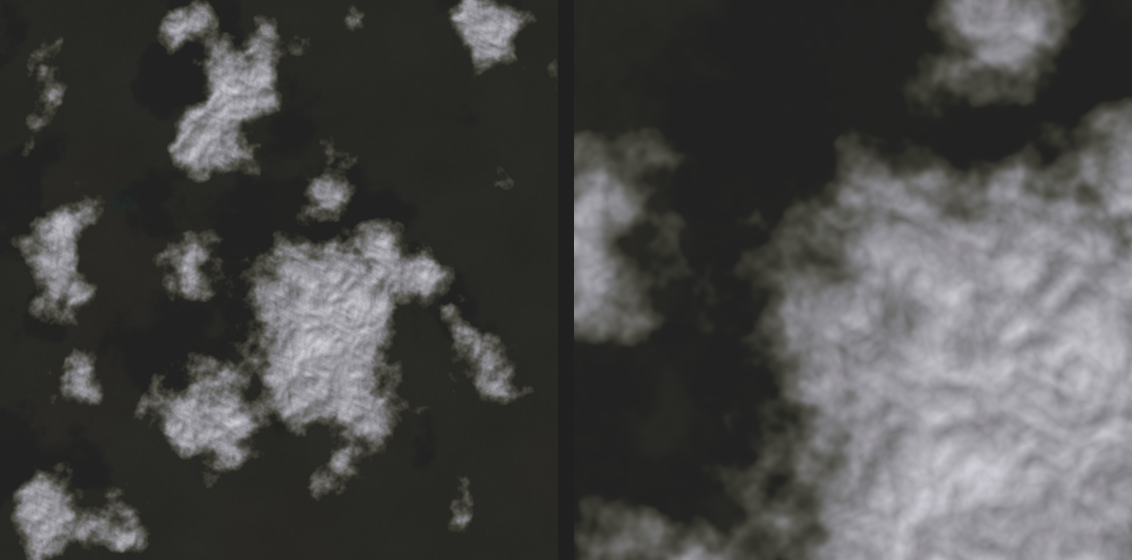
Left, the full canvas; right, a detail of the centre.
A Shadertoy shader for this texture:

```glsl
// Cumulus clouds over dark land, seen from high above.
// Clouds are two-lobed discs on a low-discrepancy sequence, torn by gradient
// noise, shaded by billow relief, with faint shadows cast to the upper left.

vec2 gradientAt(vec2 cell) {
    vec3 q = fract(cell.xyx * vec3(0.1031, 0.1030, 0.0973));
    q += dot(q, q.yzx + 33.33);
    float angle = 6.2832 * fract((q.x + q.y) * q.z);
    return vec2(cos(angle), sin(angle));
}

float gradientNoise(vec2 p) {
    vec2 cell = floor(p), f = p - cell;
    vec2 w = f * f * f * (f * (f * 6.0 - 15.0) + 10.0);
    vec2 e = vec2(1.0, 0.0);
    float a = dot(gradientAt(cell), f);
    float b = dot(gradientAt(cell + e), f - e);
    float c = dot(gradientAt(cell + e.yx), f - e.yx);
    float d = dot(gradientAt(cell + 1.0), f - 1.0);
    return mix(mix(a, b, w.x), mix(c, d, w.x), w.y);
}

const mat2 TURN = mat2(1.6, 1.2, -1.2, 1.6);   // rotate and double

float fbm(vec2 p) {
    float sum = 0.0, amp = 1.0;
    for (int i = 0; i < 5; i++) {
        sum += amp * gradientNoise(p);
        p = TURN * p + 7.3;
        amp *= 0.55;
    }
    return sum;
}

// Rounded puffs parted by sharp creases
float billow(vec2 p) {
    float sum = 0.0, amp = 1.0;
    p *= 14.0;
    for (int i = 0; i < 4; i++) {
        sum += amp * abs(gradientNoise(p));
        p = TURN * p + 3.1;
        amp *= 0.5;
    }
    return sum;
}

// Depth inside the cloud outline, negative outside
float cloudDepth(vec2 p) {
    vec2 q = p + 0.09 * vec2(gradientNoise(p * 5.0), gradientNoise(p * 5.0 + 17.0));
    float depth = -1.0;
    for (int i = 0; i < 16; i++) {
        float n = float(i);
        vec2 centre = fract(vec2(0.58, 0.40) + n * vec2(0.7549, 0.5698));
        float size = 1.0 - fract(n * 0.618);
        float radius = i == 0 ? 0.19 : 0.025 + 0.085 * pow(size, 1.3);
        float angle = 0.7 + 2.4 * n;
        vec2 lobe = centre + 0.8 * radius * vec2(cos(angle), sin(angle));
        depth = max(depth, 0.85 * radius - length(q - centre));
        depth = max(depth, 0.60 * radius - length(q - lobe));
    }
    return depth + 0.075 * fbm(p * 9.0 + 4.0);
}

void mainImage(out vec4 fragColor, in vec2 fragCoord) {
    vec2 p = fragCoord / iResolution.y;
    vec2 toSun = normalize(vec2(0.5, -0.85));

    // Land: faint mottling, a dim pond and soft cloud shadows
    float mottle = fbm(p * 7.0 + 30.0);
    float grain = gradientNoise(p * 120.0);
    vec3 land = vec3(0.157, 0.157, 0.142) + 0.010 * mottle + 0.006 * grain;
    land.r += 0.008 * gradientNoise(p * 3.0 + 11.0);
    float pond = length(p - vec2(0.22, 0.64)) + 0.03 * mottle;
    land = mix(land, vec3(0.12, 0.18, 0.16), 0.7 * smoothstep(0.03, 0.012, pond));
    float shadow = smoothstep(-0.015, 0.02, cloudDepth(p + 0.13 * toSun));
    land = mix(land, vec3(0.131, 0.131, 0.133), 0.85 * shadow);

    // Cloud: sunlit relief, thicker parts brighter
    float depth = cloudDepth(p);
    float density = smoothstep(-0.012, 0.045, depth);
    float height = billow(p);
    float slope = height - billow(p + 0.009 * toSun);
    float light = mix(0.54, 0.65, smoothstep(0.0, 0.12, depth));
    light += 0.45 * slope + 0.16 * (height - 0.37);
    light = clamp(light, 0.3, 0.86);

    // Thin edges are olive, full cloud is slightly violet
    float glow = mix(0.15, light, density);
    vec3 tint = mix(vec3(1.0, 1.0, 0.87), vec3(1.0, 0.99, 1.03),
                    smoothstep(0.2, 0.55, glow));
    vec3 color = mix(land, glow * tint, smoothstep(0.0, 0.15, density));

    fragColor = vec4(color, 1.0);
}
```
